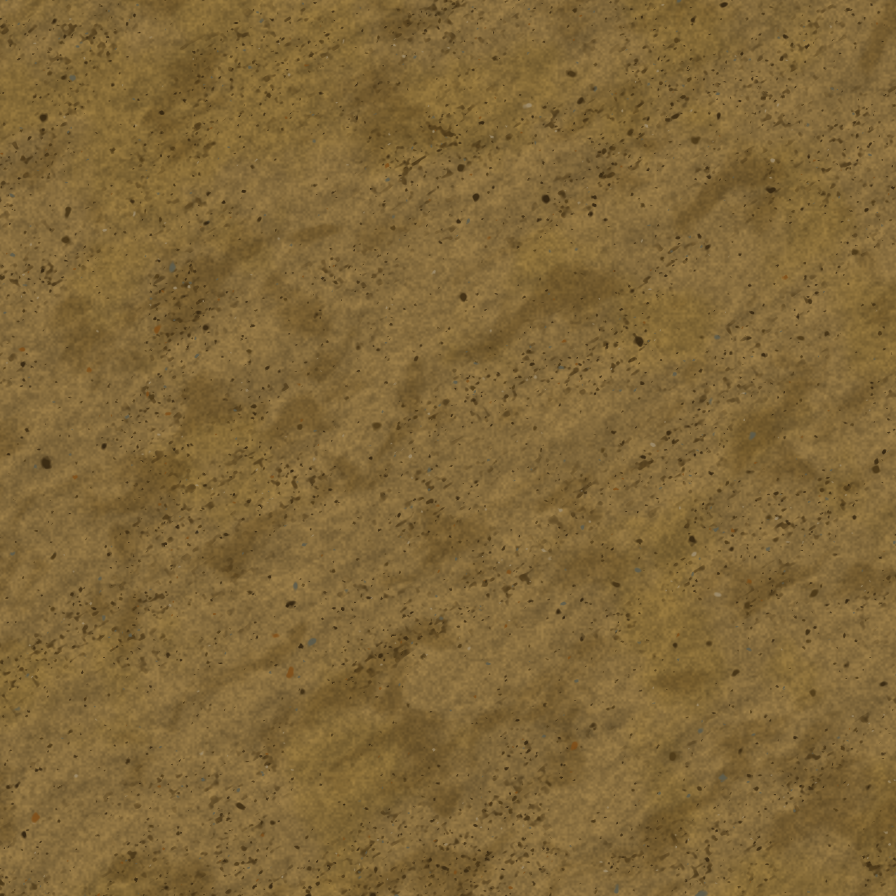
A WebGL 1 fragment shader for this texture:

```glsl
precision highp float;
uniform vec2 u_resolution;

float hash(vec2 p) {
  vec3 q = fract(p.xyx * vec3(0.1031, 0.1030, 0.0973));
  q += dot(q, q.yzx + 33.33);
  return fract((q.x + q.y) * q.z);
}

float noise(vec2 p) {
  vec2 i = floor(p), f = fract(p);
  f = f * f * (3.0 - 2.0 * f);
  return mix(mix(hash(i), hash(i + vec2(1, 0)), f.x),
             mix(hash(i + vec2(0, 1)), hash(i + vec2(1, 1)), f.x), f.y);
}

float fbm(vec2 p) {
  float sum = 0.0, amp = 0.5;
  for (int i = 0; i < 5; i++) {
    sum += amp * noise(p);
    p = mat2(1.6, 1.2, -1.2, 1.6) * p + 17.3;
    amp *= 0.5;
  }
  return sum;
}

// Turns the axes so that x runs along the slanted ridges
vec2 alongRidges(vec2 p) {
  return mat2(0.84, -0.54, 0.54, 0.84) * p;
}

float ridgeHeight(vec2 p) {
  p += 0.04 * (vec2(noise(p * 9.0), noise(p * 9.0 + 40.0)) - 0.5);
  return fbm(alongRidges(p) * vec2(11.0, 20.0) + 30.0);
}

vec3 grainColor(float pick) {
  vec3 color = mix(vec3(0.17, 0.12, 0.05), vec3(0.32, 0.24, 0.10), fract(pick * 7.0));
  color = mix(color, vec3(0.36, 0.36, 0.30), step(0.80, pick));
  color = mix(color, vec3(0.50, 0.31, 0.10), step(0.90, pick));
  return mix(color, vec3(0.62, 0.55, 0.42), step(0.94, pick));
}

// Scattered irregular grains: colour in rgb, coverage in a
vec4 grains(vec2 p, float cells, float density, float seed) {
  vec2 g = p * cells;
  float edge = 0.06 + 0.6 * cells / u_resolution.y;
  vec4 result = vec4(0.0);
  for (int y = -1; y <= 1; y++) {
    for (int x = -1; x <= 1; x++) {
      vec2 id = floor(g) + vec2(x, y);
      vec2 key = id + seed;
      vec2 d = g - id - vec2(hash(key + 11.0), hash(key + 57.0));
      float turn = 0.5 + 2.0 * (hash(key + 91.0) - 0.5);
      d = mat2(cos(turn), -sin(turn), sin(turn), cos(turn)) * d;
      d.y *= 1.0 + 0.9 * hash(key + 23.0);
      float radius = mix(0.09, 0.22, pow(hash(key + 71.0), 2.0));
      float dist = length(d) + 0.16 * (noise(g * 6.0 + seed) - 0.5) - radius;
      float cover = (1.0 - smoothstep(-edge, edge, dist)) * step(hash(key), density);
      if (cover > result.a) result = vec4(grainColor(hash(key + 37.0)), cover);
    }
  }
  return result;
}

void main() {
  vec2 p = gl_FragCoord.xy / u_resolution.y;
  vec2 q = alongRidges(p);

  // Smooth sand with yellower patches
  float yellow = smoothstep(0.46, 0.66, fbm(p * 8.0 + 80.0));
  vec3 color = mix(vec3(0.530, 0.427, 0.243), vec3(0.522, 0.417, 0.214), yellow);

  // Slanted ridges lit from above
  float height = ridgeHeight(p);
  float slope = height - ridgeHeight(p + vec2(-0.004, 0.008));
  color *= 1.0 - clamp(slope * 0.75, -0.05, 0.15);

  // Shaded hollows, short and broken
  vec2 drift = 0.03 * vec2(noise(p * 22.0), noise(p * 22.0 + 70.0));
  float hollow = smoothstep(0.50, 0.74, fbm((q + drift) * vec2(14.0, 25.0) + 5.0));
  color = mix(color, vec3(0.385, 0.292, 0.130), hollow * 0.55);

  // Crumbly pits gathered in small rough patches
  float rough = smoothstep(0.42, 0.66, 0.6 * fbm(q * vec2(10.0, 16.0) + 61.0) + 0.4 * height);
  float crumbs = 0.5 * noise(q * vec2(120.0, 165.0)) + 0.5 * noise(q * vec2(210.0, 270.0) + 8.0);
  float pits = smoothstep(0.60, 0.86, crumbs) * (0.12 + 0.88 * rough);
  color = mix(color, vec3(0.25, 0.18, 0.07), pits * 0.75);

  // Fine grain and mottling
  color *= 1.0 + 0.16 * (noise(p * 380.0) - 0.5) + 0.13 * (noise(p * 190.0 + 9.0) - 0.5)
         + 0.05 * (noise(p * 85.0 + 33.0) - 0.5);

  // Grit and pebbles, from fine to coarse
  vec4 grit = grains(p, 125.0, 0.08 + 0.32 * rough, 3.0);
  color = mix(color, grit.rgb, grit.a * 0.75);
  vec4 small = grains(p, 72.0, 0.07 + 0.22 * rough, 131.0);
  color = mix(color, small.rgb, small.a * 0.85);
  vec4 pebble = grains(p, 38.0, 0.07, 277.0);
  color = mix(color, pebble.rgb, pebble.a * 0.9);

  gl_FragColor = vec4(color, 1.0);
}
```
